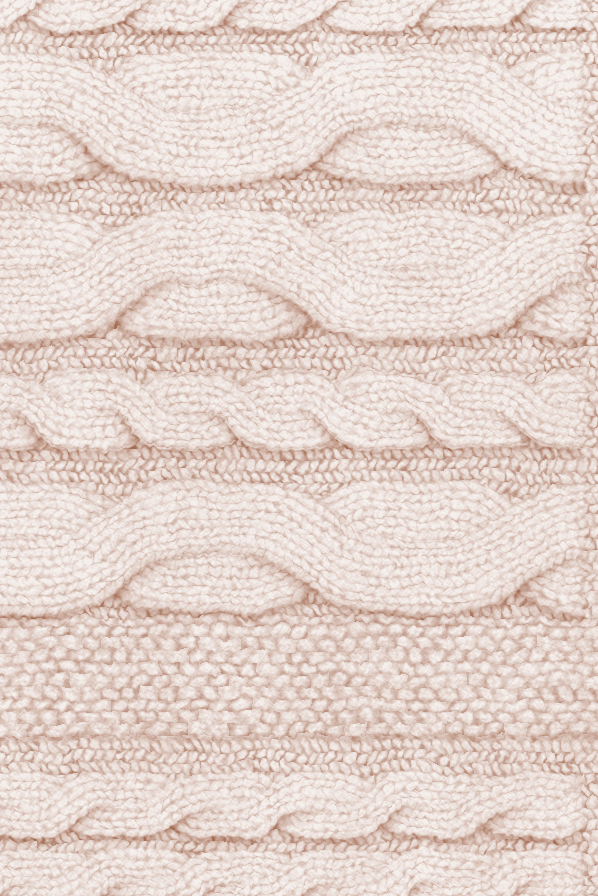
Reproduce this texture procedurally as a WebGL 2 fragment shader.

```glsl
#version 300 es
precision highp float;
// Pale wool knit: wide wave cables and narrow rope cables over purl and moss stitch.
uniform vec2 u_resolution;
out vec4 fragColor;

const float PI = 3.14159;

float hash(vec2 p) {
  p = fract(p * vec2(0.1031, 0.1137));
  p += dot(p, p.yx + 33.33);
  return fract((p.x + p.y) * p.x * 7.31);
}

float noise(vec2 p) {
  vec2 i = floor(p), f = fract(p);
  f = f * f * (3.0 - 2.0 * f);
  return mix(mix(hash(i), hash(i + vec2(1, 0)), f.x),
             mix(hash(i + vec2(0, 1)), hash(i + vec2(1, 1)), f.x), f.y);
}

// Depth of the gaps around slanted knit stitches: 0 on the yarn, 1 between.
float knitGap(vec2 q) {
  float row = floor(q.y);
  float slant = mod(row, 2.0) * 2.0 - 1.0;
  q.x += slant * 0.6 * (fract(q.y) - 0.5) + 0.3 * hash(vec2(row, 7.0));
  vec2 f = fract(q) - 0.5;
  float gap = smoothstep(0.24, 0.66, length(f * vec2(0.85, 1.0)));
  return gap * (0.5 + hash(floor(q) + 90.0)) + 0.25 * f.y;
}

// Depth of the gaps around bumps laid like bricks, tilted in turn by row.
float bumpGap(vec2 q, float tilt) {
  float odd = mod(floor(q.y), 2.0);
  vec2 f = fract(q + vec2(0.5 * odd + tilt * (odd - 0.5) * (fract(q.y) - 0.5), 0.0)) - 0.5;
  vec2 cell = floor(q + vec2(0.5 * odd, 0.0));
  float gap = smoothstep(0.2, 0.66, length(f * vec2(1.1, 0.9)));
  return gap * (0.5 + hash(cell + 40.0)) + 0.25 * f.y;
}

// Shadow on one strand; v is the distance across it from its middle.
float strandShade(float x, float v, float w) {
  float rim = smoothstep(0.6, 1.0, abs(v) / w);
  return 0.085 + 0.15 * knitGap(vec2(x / 9.0, v / 7.8) + 60.0)
       + rim * (v > 0.0 ? 0.07 : 0.02);
}

// Lays two crossing strands over the shadow value "below".
// The front strand runs down to the right for swing > 0; a wave alternates.
float cable(float below, vec2 p, float centre, float swing, float w,
            float pitch, float firstCross, bool wave) {
  p.y -= centre;
  float x = (p.x - firstCross) / pitch;
  float k = floor(x + 0.5), f = x - k;
  float turn = wave ? 1.0 - 2.0 * mod(k + 8.0, 2.0) : 1.0;
  float bend = 1.57 * sin(PI * f), steep = cos(PI * f);
  float mid = swing * turn * sin(bend);
  float slope = swing * turn * cos(bend) * 1.57 * PI / pitch * steep;
  float n = inversesqrt(1.0 + slope * slope);
  float front = (p.y - mid) * n, back = (p.y + mid) * n;
  float frontEdge = abs(front) - w, backEdge = abs(back) - w;

  // Contact shadow on the ground, deepest under the lower edge.
  float outer = max(min(frontEdge, backEdge), 0.0);
  float d = below + (p.y > 0.0 ? 0.26 : 0.04) * exp(-outer / 3.5);
  // Back strand, darkened where the front one crosses it.
  float crossing = steep * steep * mix(0.06, 0.36, smoothstep(-w, w, front));
  float backShade = strandShade(p.x - slope * back, back, w)
                  + crossing * exp(-max(frontEdge, 0.0) / 5.0);
  d = mix(d, backShade, smoothstep(1.5, -1.5, backEdge));
  float frontShade = strandShade(p.x + slope * front, front, w);
  return mix(d, frontShade, smoothstep(1.5, -1.5, frontEdge));
}

void main() {
  // The canvas is 512 units wide, with y running down from the top.
  vec2 p = vec2(gl_FragCoord.x, u_resolution.y - gl_FragCoord.y) * 512.0 / u_resolution.x;
  vec2 at = p;
  p += 6.0 * (vec2(noise(p / 24.0), noise(p / 24.0 + 70.0)) - 0.5);
  p += 3.4 * (vec2(noise(p / 4.0 + 20.0), noise(p / 4.0 + 50.0)) - 0.5);

  // Purl ground of upright zigzag stitches, with a band of moss stitch.
  float purl = 0.105 + 0.22 * bumpGap(p / vec2(8.6, 9.6) + 30.0, 1.1);
  float moss = 0.085 + 0.18 * bumpGap(p / vec2(17.0, 10.5) + 30.0, 0.5)
             + 0.07 * knitGap(p / 8.0 + 20.0);
  float inMoss = smoothstep(527.0, 533.0, p.y) * smoothstep(636.0, 630.0, p.y);
  float ground = mix(purl, moss, inMoss);
  ground += 0.11 * exp(-abs(p.y - 632.0) / 3.0) * (0.3 + noise(p / 9.0));

  // Three wave cables.
  float d = ground;
  for (int i = 0; i < 3; i++) {
    float centre = i == 0 ? 101.0 : i == 1 ? 236.0 : 469.0;
    d = cable(d, p, centre, i == 0 ? 25.0 : -25.0, 32.0, 172.0, 92.0 + 3.0 * float(i), true);
  }
  // Four rope cables, the middle one twisted the other way.
  d = cable(d, p, -3.0, -14.0, 15.0, 84.0, 20.0, false);
  d = cable(d, p, 352.0, 16.0, 18.0, 84.0, 36.0, false);
  d = cable(d, p, 689.0, -13.0, 15.0, 88.0, 60.0, false);
  d = cable(d, p, 755.0, -13.0, 15.0, 88.0, 75.0, false);

  // Seam along the right border.
  d = mix(d, ground, smoothstep(497.0, 503.0, p.x));
  d += 0.05 * exp(-abs(p.x - 499.0) / 2.5);

  // Woolly fibres, soft patches and a lighter top.
  float fibre = noise(vec2(at.x * 0.25 + at.y * 0.2, at.y * 0.7 - at.x * 0.5))
              + noise(vec2(at.x * 0.6 + at.y * 0.5, at.y * 0.3 - at.x * 0.2) + 80.0);
  d += 0.07 * (fibre - 1.0) + 0.03 * (noise(at / 60.0) - 0.5);
  d += 0.025 * smoothstep(0.0, 300.0, at.y) - 0.025;

  vec3 warmShadow = vec3(0.62, 1.0, 1.17);
  fragColor = vec4(1.0 - clamp(d, 0.06, 0.58) * warmShadow, 1.0);
}
```
